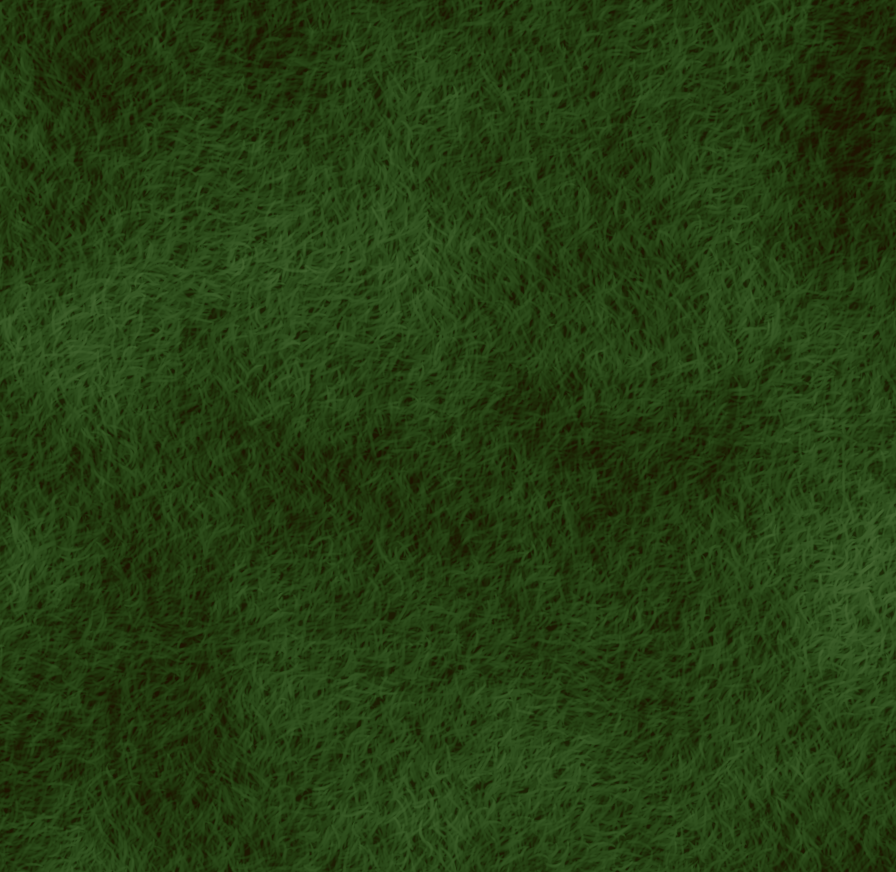
Give the GLSL for this texture, as a Shadertoy shader.

```glsl
// Dense, soft turf seen from above: stacked layers of thin, tangled blades,
// dark near the soil and bright on top. Gradient noise bends the growth
// direction and makes broad light and dark patches with small gaps.

#define LAYERS 20
#define CELL 0.022          // grid spacing, also the longest half blade
#define BLADE_WIDTH 0.0018
#define SOFTNESS 0.0012     // least edge blur, in canvas heights
#define BLADE_ALPHA 0.55
#define LEAN 1.05           // mean growth angle in radians
#define SWIRL 1.3           // how far the flow turns the blades
#define SCATTER 1.9         // random spread of the angle
#define PATCH_TONE 0.38
#define TONE_SPREAD 0.36    // brightness difference between blades
#define SOIL_TONE -0.2

vec3 hash3(vec3 p) {
    p = fract(p * vec3(0.1031, 0.1030, 0.0973));
    p += dot(p, p.yxz + 33.33);
    return fract((p.xxy + p.yxx) * p.zyx);
}

float gradientNoise(vec2 p) {
    vec2 cell = floor(p), f = p - cell;
    vec2 u = f * f * f * (f * (f * 6.0 - 15.0) + 10.0);
    vec4 corner;
    for (int i = 0; i < 4; i++) {
        vec2 o = vec2(i & 1, i >> 1);
        float angle = 6.2832 * hash3(vec3(cell + o + 50.0, 7.0)).x;
        corner[i] = dot(vec2(cos(angle), sin(angle)), f - o);
    }
    return mix(mix(corner.x, corner.y, u.x), mix(corner.z, corner.w, u.x), u.y);
}

// Returns the coverage of one blade in x and its position from root to tip in y.
vec2 blade(vec2 d, float angle, float halfLength, float bend, float blur) {
    vec2 dir = vec2(cos(angle), sin(angle));
    vec2 q = vec2(dot(d, dir), dot(d, vec2(-dir.y, dir.x)));
    float along = q.x / halfLength;
    float taper = max(1.0 - along * along, 0.0);
    float across = abs(q.y - bend * (along * along - 0.4));
    float width = BLADE_WIDTH * sqrt(taper);
    float cover = 1.0 - smoothstep(width * 0.1, width + blur, across);
    return vec2(cover * smoothstep(0.0, 0.5, taper), along);
}

// Dark soil through mid green to pale green.
vec3 turfColor(float tone) {
    return vec3(0.11, 0.14, 0.02)
         + vec3(0.011, 0.19, 0.066) * tone
         + vec3(0.079, 0.0, 0.044) * tone * tone;
}

void mainImage(out vec4 fragColor, in vec2 fragCoord) {
    vec2 p = fragCoord / iResolution.y;
    float blur = max(0.5 / iResolution.y, SOFTNESS);

    // Broad fields: light patches, small clumps and growth direction
    float patches = gradientNoise(p * 3.5 + 3.1) + 0.6 * gradientNoise(p * 8.0 + 11.7);
    float clumps = gradientNoise(p * vec2(48.0, 36.0) + 5.3);
    float flow = gradientNoise(p * 4.5 + 21.4) + 0.6 * gradientNoise(p * 13.0 + 8.9);
    float growth = LEAN + SWIRL * flow;
    float density = BLADE_ALPHA * clamp(1.0 + 0.5 * patches + 0.8 * clumps, 0.25, 1.5);

    // Blades, composited from the soil upwards
    float tone = SOIL_TONE;
    for (int layer = 0; layer < LAYERS; layer++) {
        float level = float(layer);
        float height = (level + 1.0) / float(LAYERS);
        vec2 g = p / CELL + level * vec2(0.37, 0.61);
        vec2 base = floor(g);
        for (int k = 0; k < 9; k++) {
            vec2 cell = base + vec2(k % 3 - 1, k / 3 - 1);
            vec3 place = hash3(vec3(cell + 20.0, level * 3.0 + 1.0));
            vec3 look = hash3(vec3(cell + 90.0, level * 5.0 + 64.0));
            vec2 d = (g - cell - place.xy) * CELL;
            float angle = growth + SCATTER * (place.z - 0.5);
            float halfLength = CELL * mix(0.45, 0.92, look.x);
            vec2 b = blade(d, angle, halfLength, 0.013 * (look.y - 0.5), blur);
            float bladeTone = mix(0.22, 0.97, height)
                            + TONE_SPREAD * (look.z - 0.5) + 0.1 * b.y;
            tone = mix(tone, bladeTone, min(b.x * density, 1.0));
        }
    }

    // Patch lighting and colour
    tone += PATCH_TONE * patches;
    fragColor = vec4(turfColor(clamp(tone, -0.35, 1.3)), 1.0);
}
```
